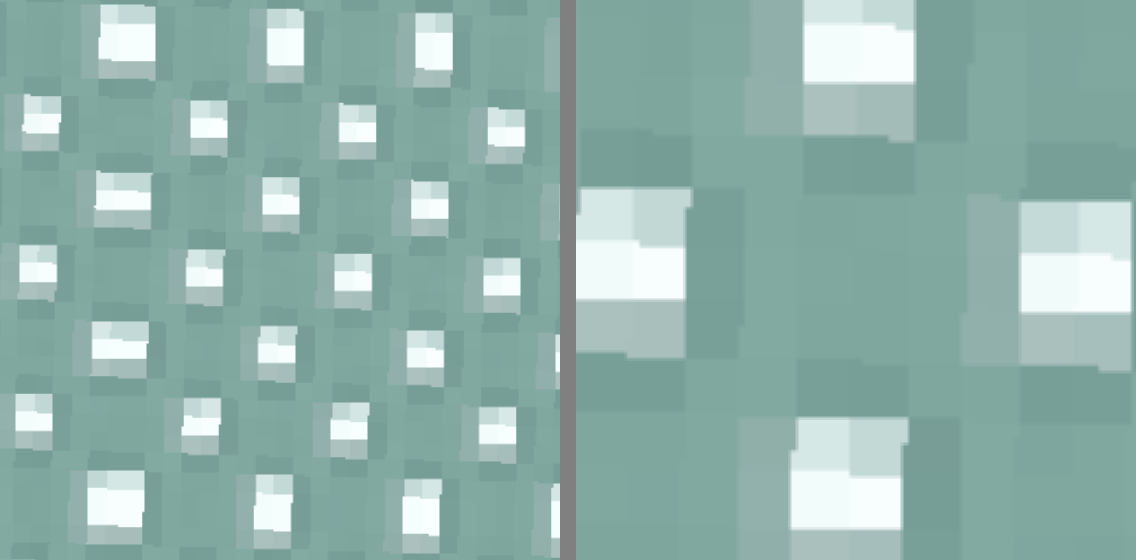
Left: the whole. Right: its middle third, enlarged.
Reproduce this pattern procedurally as a three.js fragment shader.

```glsl
// Slightly tilted open weave: teal cloth with a checkerboard of pale openings.
// Each cell splits into 4 x 4 flat patches; stretched threads widen one column
// and two rows, and a fine stepped grid gives the patch edges small jogs.

varying vec2 vUv;

vec2 hashGradient(vec2 cell) {
  float angle = 6.2832 * fract(sin(dot(cell, vec2(127.1, 311.7))) * 4375.85);
  return vec2(cos(angle), sin(angle));
}

float gradientNoise(vec2 p) {
  vec2 i = floor(p);
  vec2 f = p - i;
  vec2 w = f * f * f * (f * (f * 6.0 - 15.0) + 10.0);
  vec2 e = vec2(1.0, 0.0);
  float low = mix(dot(hashGradient(i), f),
                  dot(hashGradient(i + e.xy), f - e.xy), w.x);
  float high = mix(dot(hashGradient(i + e.yx), f - e.yx),
                   dot(hashGradient(i + e.xx), f - e.xx), w.x);
  return mix(low, high, w.y);
}

// Holds the coordinate still over a span, stretching the patch found there.
float stretchAt(float x, float start, float span) {
  return x - clamp(x - start, 0.0, span);
}

// Maps the canvas to cell units, counted rightward and downward.
vec2 weaveCoords(vec2 uv) {
  vec2 p = (floor(uv * 256.0) + 0.5) / 256.0;
  p.y = 1.0 - p.y;
  p = vec2(p.x + 0.026 * p.y, p.y - 0.028 * p.x);
  p.y = stretchAt(p.y, 0.883, 0.0326);
  p.y = stretchAt(p.y, 0.052, 0.0326);
  p.x = stretchAt(p.x, 0.215, 0.0339);
  return (p - vec2(0.0137, 0.0026)) / vec2(0.1326, 0.1332);
}

// Cloth threads: shaded between rows, a little lighter where gaps cross.
vec3 clothColor(vec2 part) {
  bool columnGap = part.x < 0.5 || part.x > 2.5;
  bool rowGap = part.y > 2.5;
  if (rowGap && !columnGap) return vec3(0.467, 0.620, 0.590);
  if (columnGap) return vec3(0.508, 0.663, 0.627);
  return vec3(0.500, 0.655, 0.620);
}

// Opening: grey left rim, pale top, white middle, grey foot, shaded right rim.
vec3 openingColor(vec2 part, float side) {
  if (part.x < 0.5) return vec3(0.570, 0.690, 0.670);
  if (part.x > 2.5) return vec3(0.472, 0.624, 0.596);
  bool leftHalf = part.x < 1.5;
  if (part.y < 0.5) {
    bool brighter = leftHalf == (side > -0.15);
    return brighter ? vec3(0.835, 0.905, 0.895) : vec3(0.760, 0.850, 0.840);
  }
  if (part.y < 1.5) return leftHalf ? vec3(0.950, 0.990, 0.985) : vec3(0.970, 0.997, 0.995);
  return leftHalf ? vec3(0.670, 0.757, 0.745) : vec3(0.650, 0.743, 0.730);
}

vec3 weaveColor(vec2 uv) {
  vec2 grid = weaveCoords(uv);
  vec2 cell = floor(grid);
  vec2 part = floor(4.0 * (grid - cell));
  bool opening = mod(cell.x + cell.y, 2.0) > 0.5 && part.y < 2.5;
  vec3 color = opening
    ? openingColor(part, gradientNoise(cell * 0.73 + 5.3))
    : clothColor(part);
  // Faint tone differences between neighbouring patches.
  return color + 0.016 * gradientNoise((cell * 4.0 + part) * 0.61 + 2.4);
}

void main() {
  // Average a small footprint, fixed in canvas units, to soften the edges.
  vec3 sum = vec3(0.0);
  for (int i = 0; i < 16; i++) {
    float n = float(i);
    vec2 tap = (vec2(mod(n, 4.0), floor(n / 4.0)) - 1.5) / 4.0;
    sum += weaveColor(vUv + tap * 0.003);
  }
  gl_FragColor = vec4(sum / 16.0, 1.0);
}
```
